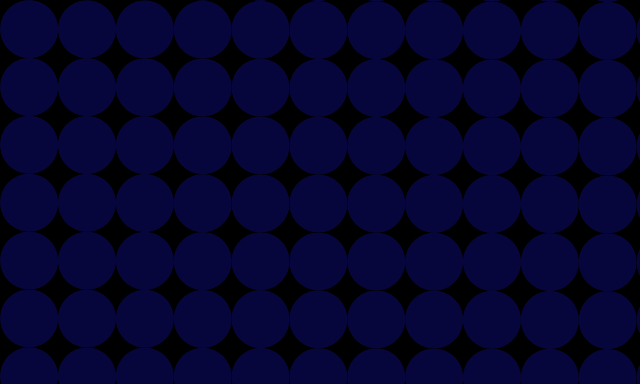
Give the GLSL for this pattern, as a Shadertoy shader.

```glsl
// Square grid of touching navy discs on black, with rows sinking slightly to the right.

const vec3 DISC_COLOR = vec3(0.027, 0.024, 0.235);
const vec3 GAP_COLOR = vec3(0.0);

// Lengths are fractions of the canvas width.
const float PITCH = 0.0904;                       // spacing of disc centres
const float RADIUS = 0.0452;                      // discs just touch
const vec2 FIRST_CENTER = vec2(0.0455, 0.0455);   // from the upper left corner
const float ROW_SLOPE = 0.003;                    // downward drift along a row
const float EDGE_PIXELS = 0.6;                    // half width of the smoothed rim

// Signed distance to the nearest disc of the grid.
float discGridDistance(vec2 p) {
    vec2 cell = fract((p - FIRST_CENTER) / PITCH + 0.5) - 0.5;
    return length(cell * PITCH) - RADIUS;
}

void mainImage(out vec4 fragColor, in vec2 fragCoord) {
    // Measure downwards from the top edge.
    vec2 p = vec2(fragCoord.x, iResolution.y - fragCoord.y) / iResolution.x;
    p.y -= ROW_SLOPE * (p.x - FIRST_CENTER.x);

    // Antialiased disc coverage.
    float edge = EDGE_PIXELS / iResolution.x;
    float coverage = 1.0 - smoothstep(-edge, edge, discGridDistance(p));

    fragColor = vec4(mix(GAP_COLOR, DISC_COLOR, coverage), 1.0);
}
```
